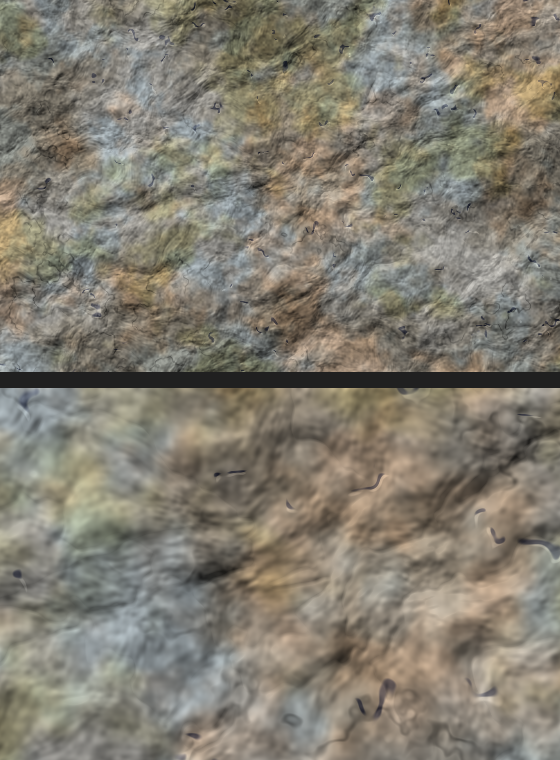
Top, the full canvas; bottom, a detail of the centre.
This texture is drawn by a Shadertoy shader. Its source:

```glsl
float hash(vec2 p) {
    vec3 q = fract(p.xyx * 0.1031);
    q += dot(q, q.yzx + 33.33);
    return fract((q.x + q.y) * q.z);
}

float noise(vec2 p) {
    vec2 i = floor(p), f = fract(p);
    f = f * f * (3.0 - 2.0 * f);
    return mix(mix(hash(i), hash(i + vec2(1, 0)), f.x),
               mix(hash(i + vec2(0, 1)), hash(i + vec2(1, 1)), f.x), f.y);
}

float fbm(vec2 p, int octaves, float gain) {
    float sum = 0.0, total = 0.0, amp = 0.5;
    for (int i = 0; i < octaves; i++) {
        sum += amp * noise(p);
        total += amp;
        amp *= gain;
        p = mat2(1.6, 1.2, -1.2, 1.6) * p + 17.3;
    }
    return sum / total;
}

// Rough surface: broken lumps with sharp folds, slightly drawn out along a diagonal
float rockHeight(vec2 p) {
    vec2 warp = vec2(fbm(p * 7.0, 3, 0.5), fbm(p * 7.0 + 40.0, 3, 0.5)) - 0.5;
    vec2 q = p + 0.09 * warp;
    q = mat2(0.8, -0.55, 0.6, 0.85) * q;
    q.x *= 0.8;
    float lumps = fbm(q * 6.0, 6, 0.54);
    float folds = abs(fbm(q * 13.0 + 9.0, 4, 0.55) - 0.5);
    return lumps + 0.35 * folds;
}

// Long shadowed ledges that rise to the right and fade in and out
float ledges(vec2 p) {
    vec2 q = p + 0.07 * (fbm(p * 9.0 + 5.0, 4, 0.55) - 0.5);
    q = vec2(q.x * 0.9 + q.y * 0.4, q.y * 0.9 - q.x * 0.4);
    float line = abs(noise(q * vec2(1.6, 4.5) + 3.0) - 0.5);
    float fade = smoothstep(0.5, 0.68, noise(p * 3.2 + 21.0));
    return fade * exp(-line * 26.0);
}

// Sparse dark pits: x is the hollow, y its pale lower rim
vec2 pits(vec2 p) {
    vec2 result = vec2(0), grid = p * 17.0;
    grid += 0.7 * (vec2(noise(p * 60.0), noise(p * 60.0 + 30.0)) - 0.5);
    for (int y = -1; y <= 1; y++)
    for (int x = -1; x <= 1; x++) {
        vec2 cell = floor(grid) + vec2(x, y);
        vec2 d = grid - cell - vec2(hash(cell), hash(cell + 71.0));
        float radius = 0.07 + 0.13 * hash(cell + 13.0);
        float present = step(0.78, hash(cell + 37.0));
        float hollow = smoothstep(radius, radius * 0.4, length(d * vec2(0.8, 1.1)));
        float rim = smoothstep(radius, radius * 0.4, length(d + vec2(-0.06, 0.13)));
        result = max(result, present * vec2(hollow, rim * (1.0 - hollow)));
    }
    return result;
}

void mainImage(out vec4 fragColor, in vec2 fragCoord) {
    vec2 p = fragCoord / iResolution.y + 2.0;

    // Relief lit from the upper left, at a fine and a broad scale
    vec2 toLight = vec2(-0.5, 0.86);
    float h = rockHeight(p);
    float fine = (h - rockHeight(p + toLight * 0.004)) / 0.004;
    float broad = (h - rockHeight(p + toLight * 0.016)) / 0.016;
    float relief = clamp(0.013 * fine + 0.014 * broad, -0.24, 0.17);

    // Pale crust over darker weathered stone
    float patches = fbm(p * 3.4 + 11.0, 5, 0.58);
    float crust = smoothstep(0.36, 0.62, patches);
    float grain = noise(p * 165.0) + noise(p * 90.0 + 50.0) - 1.0;
    float tone = 0.425 + 0.13 * crust + relief + 0.1 * grain;

    // Small crevices, ledges and pits
    float crevice = abs(fbm(p * 15.0 + 60.0, 4, 0.6) - 0.5);
    float broken = smoothstep(0.45, 0.65, fbm(p * 6.0 + 33.0, 3, 0.5));
    tone -= 0.12 * broken * smoothstep(0.05, 0.0, crevice);
    tone -= 0.17 * ledges(p);
    vec2 pit = pits(p);
    tone += 0.1 * pit.y - 0.2 * pit.x;
    tone = clamp(tone, 0.1, 0.8);

    // Mineral stains: rust, olive lichen and cool blue grey
    float rust = smoothstep(0.48, 0.68, fbm(p * 5.0 + 81.0, 4, 0.6));
    float olive = smoothstep(0.48, 0.66, fbm(p * 5.5 + 123.0, 4, 0.6));
    float cool = smoothstep(0.46, 0.64, fbm(p * 8.0 + 157.0, 4, 0.6));
    vec3 color = tone * mix(vec3(1.05, 1.0, 0.9), vec3(1.01, 1.0, 0.97), crust);
    color *= mix(vec3(1), vec3(1.1, 0.98, 0.88), rust);
    color *= mix(vec3(1), vec3(1.0, 0.99, 0.8), olive * 0.8);
    color *= mix(vec3(1), vec3(0.95, 1.02, 1.08), cool);
    color += vec3(-0.01, 0.0, 0.05) * pit.x;

    fragColor = vec4(color, 1.0);
}
```
